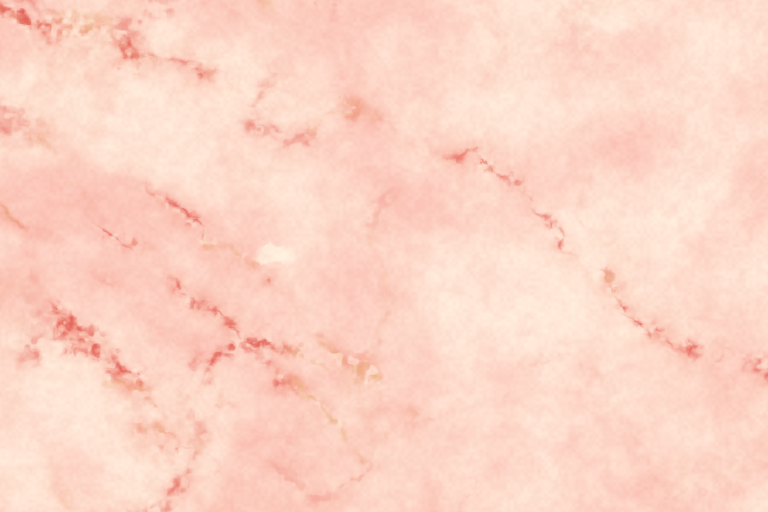
A WebGL 1 fragment shader for this texture:

```glsl
precision highp float;
// Pale pink marble: soft cream clouds crossed by crumbling red and gold veins.
uniform vec2 u_resolution;

#define CREAM vec3(1.0, 0.91, 0.845)
#define PINK vec3(0.988, 0.785, 0.735)
#define ROSE vec3(0.962, 0.63, 0.56)
#define RED vec3(0.88, 0.36, 0.32)
#define GOLD vec3(0.93, 0.71, 0.53)
#define CLOUD_SCALE 2.8
#define WARP 0.13
#define JITTER 0.085
#define FRAY 0.03
#define HALO_WIDTH 0.026
#define CORE_WIDTH 0.0055
#define GRAIN 0.034

float hash(vec2 p) {
  vec3 h = fract(vec3(p.xyx) * 0.1031);
  h += dot(h, h.yzx + 33.33);
  return fract((h.x + h.y) * h.z);
}

float noise(vec2 p) {
  vec2 i = floor(p);
  vec2 f = fract(p);
  f = f * f * (3.0 - 2.0 * f);
  float low = mix(hash(i), hash(i + vec2(1.0, 0.0)), f.x);
  float high = mix(hash(i + vec2(0.0, 1.0)), hash(i + 1.0), f.x);
  return mix(low, high, f.y);
}

float fbm(vec2 p) {
  float sum = 0.0;
  float amp = 0.5;
  for (int i = 0; i < 5; i++) {
    sum += amp * noise(p);
    p = mat2(1.6, 1.2, -1.2, 1.6) * p + 17.3;
    amp *= 0.5;
  }
  return sum;
}

vec2 fbm2(vec2 p) {
  return vec2(fbm(p), fbm(p + 41.7)) - 0.48;
}

// Soft blob: 1 at its centre, fading out over the given radii.
float blob(vec2 p, vec2 centre, vec2 radii) {
  vec2 d = (p - centre) / radii;
  return exp(-dot(d, d));
}

// Halo in x and broken core in y, for a vein at distance d.
vec2 vein(float d, vec2 p, float seed) {
  float broken = smoothstep(0.36, 0.6, fbm(p * 5.5 + seed));
  float crumbs = smoothstep(0.3, 0.62, noise(p * 75.0 + seed));
  float width = CORE_WIDTH * (0.4 + 1.7 * noise(p * 16.0 + seed));
  float halo = exp(-abs(d) / HALO_WIDTH) * (0.3 + 0.7 * broken);
  float core = exp(-d * d / (width * width)) * broken;
  return vec2(halo, core * (0.15 + 0.85 * crumbs));
}

void main() {
  vec2 p = gl_FragCoord.xy / u_resolution.y;
  vec2 q = p + WARP * fbm2(p * 3.2) + JITTER * fbm2(p * 13.0 + 9.0);
  q += FRAY * fbm2(p * 45.0 + 31.0);

  // Clouds: creamier at the lower left, pinker at the upper left.
  float cloud = fbm(p * CLOUD_SCALE + 2.4 * fbm2(p * 2.2 + 5.0) + 3.0);
  cloud += 0.07 * blob(p, vec2(0.4, 0.7), vec2(0.45, 0.3));
  cloud -= 0.13 * blob(p, vec2(0.05, 0.2), vec2(0.35, 0.3));
  cloud += 0.3 * blob(q, vec2(1.25, 0.71), vec2(0.09, 0.05));
  float wisps = fbm(q * vec2(7.0, 9.0) + 23.0) - 0.48;
  vec3 color = mix(CREAM, PINK, smoothstep(0.25, 0.86, cloud + 0.5 * wisps));

  // Main vein: shallow at the left, falling in a step at the right.
  float path = 0.97 - 0.27 * q.x - 0.3 * smoothstep(0.9, 1.35, q.x);
  vec2 veins = vein((q.y - path) * 0.88, p, 5.0);

  // Steeper parallel veins over the lower left.
  for (int i = 0; i < 4; i++) {
    float k = float(i);
    float d = (q.y - 0.96 + 0.16 * k + 0.93 * q.x) * 0.73;
    float reach = smoothstep(0.95 - 0.16 * k, 0.75 - 0.16 * k, p.x);
    reach *= smoothstep(0.74, 0.52, p.y);
    veins = max(veins, vein(d, p, 11.0 + 7.0 * k) * reach);
  }

  // Ring-shaped vein around a pale pebble.
  float ring = length((q - vec2(0.52, 0.25)) * vec2(0.8, 1.0)) - 0.11;
  veins = max(veins, 0.9 * vein(ring, p, 37.0));

  // Thin stray veins along the diagonal, mostly on the left.
  vec2 slant = mat2(0.8, 0.6, -0.6, 0.8) * q;
  float left = 0.15 + 0.6 * smoothstep(1.0, 0.3, p.x);
  float stray = abs(noise(slant * vec2(6.5, 4.0) + 8.0) - 0.5) * 0.17;
  veins = max(veins, vein(stray, p, 53.0) * left * vec2(0.7, 0.65));

  // Tint: mottled rose halo, then cores that drift between red and gold.
  float mottling = smoothstep(0.26, 0.68, fbm(p * 20.0 + 3.0));
  color = mix(color, ROSE, clamp(veins.x * (0.15 + 0.85 * mottling), 0.0, 1.0));
  float gilded = smoothstep(0.42, 0.58, fbm(p * 6.0 + 71.0));
  vec3 mineral = mix(RED, GOLD, gilded);
  color = mix(color, mineral, 0.8 * veins.y);

  // Dark and pale crumbs scattered through the halos.
  float crumb = noise(p * 95.0 + 13.0) * 0.6 + noise(p * 48.0) * 0.4;
  float near = smoothstep(0.2, 0.7, veins.x);
  color = mix(color, mineral, 0.55 * near * smoothstep(0.56, 0.78, crumb));
  color = mix(color, CREAM, 0.6 * near * smoothstep(0.44, 0.24, crumb));

  // Pale crystal patch and fine stone grain.
  float crystal = smoothstep(0.3, 0.7, blob(q, vec2(0.575, 0.5), vec2(0.06, 0.035)));
  color = mix(color, vec3(1.0, 0.94, 0.87), 0.85 * crystal);
  float grain = noise(p * 150.0) + noise(p * 60.0) - 1.0;
  color += GRAIN * grain * vec3(0.3, 1.0, 1.0);

  gl_FragColor = vec4(clamp(color, 0.0, 1.0), 1.0);
}
```
